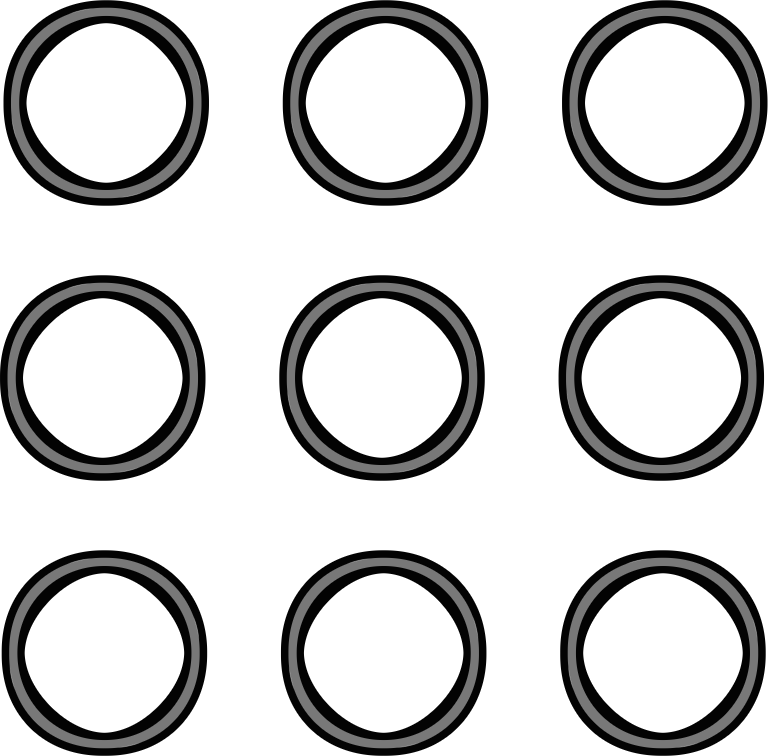
A Shadertoy shader for this pattern:

```glsl
// Three by three grid of hand-drawn grey rings with thick black outlines on white
#define PITCH vec2(0.3694, 0.3638)  // spacing of the rings, in canvas heights
#define OUTER_RADIUS 0.1359         // outside of the outer outline
#define BAND_OUTER 0.1260           // outside of the grey band
#define BAND_INNER 0.1151           // inside of the grey band
#define HOLE_RADIUS 0.1055          // inside of the inner outline
#define BULGE 0.0031                // swelling of the outside on the diagonals
#define PINCH 0.0053                // flattening of the hole on the diagonals
#define HAIRLINE 0.0005             // half width of the light slivers
#define PAPER vec3(1.0)
#define INK vec3(0.01)
#define GREY vec3(0.47)

// Coverage of the inside of an edge, smoothed over one pixel
float inside(float dist) {
    return clamp(0.5 - dist * iResolution.y, 0.0, 1.0);
}

// Small sideways drift of each row, bottom row = -1, top row = 1
float rowShift(float row) {
    return 0.0012 * row + 0.0034 * abs(row) - 0.0026;
}

vec3 ring(vec2 p) {
    float radius = length(p);
    float angle = atan(p.y, p.x);

    // Zero at the four tips, one on the diagonals
    float diagonal = pow(abs(sin(2.0 * angle)), 1.5);
    float swell = BULGE * diagonal * (1.0 - 0.2 * cos(angle - 0.785));

    float outer = inside(radius - OUTER_RADIUS - swell);
    float bandEdge = radius - BAND_OUTER - 0.88 * swell;
    float band = inside(bandEdge) - inside(radius - BAND_INNER - 0.2 * swell);
    float hole = inside(radius - HOLE_RADIUS + PINCH * diagonal);

    // Faint slivers where the grey band does not quite meet its outline
    float sliver = inside(abs(bandEdge) - HAIRLINE);
    sliver *= smoothstep(0.85, 1.0, sin(4.0 * angle + 0.5));

    vec3 color = mix(PAPER, INK, outer);
    color = mix(color, GREY, band);
    color = mix(color, PAPER, 0.4 * sliver);
    return mix(color, PAPER, hole);
}

void mainImage(out vec4 fragColor, in vec2 fragCoord) {
    vec2 p = (fragCoord - 0.5 * iResolution.xy) / iResolution.y;

    // Nearest ring of the grid
    float row = clamp(round(p.y / PITCH.y), -1.0, 1.0);
    p.x -= rowShift(row);
    float column = clamp(round(p.x / PITCH.x), -1.0, 1.0);

    fragColor = vec4(ring(p - PITCH * vec2(column, row)), 1.0);
}
```
